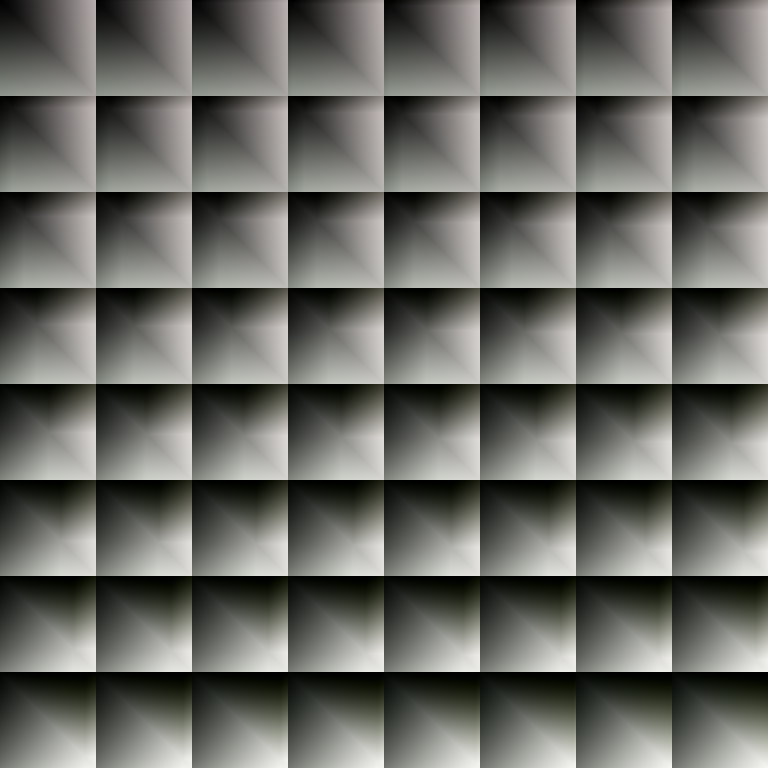
Write a Shadertoy shader that draws this pattern.

```glsl
#define TILES 8.0
#define RED vec3(0.68, 0.65, 0.65)
#define YELLOW vec3(0.63, 0.62, 0.61)
#define GREEN vec3(0.55, 0.57, 0.54)
#define CYAN vec3(0.45, 0.46, 0.44)
#define BLUE vec3(0.00, 0.02, 0.00)
#define MAGENTA vec3(-0.08, -0.05, -0.14)
#define WHITE vec3(0.94, 0.94, 0.92)
#define CONTRAST 0.5
#define SAMPLES 2

// Weighted grey conversion: each hue sector has its own faintly tinted weight.
vec3 tintedGrey(vec3 c) {
    float high = max(c.r, max(c.g, c.b));
    float low = min(c.r, min(c.g, c.b));
    float middle = c.r + c.g + c.b - high - low;

    vec3 primary = high == c.r ? RED : (high == c.g ? GREEN : BLUE);
    vec3 secondary = low == c.b ? YELLOW : (low == c.r ? CYAN : MAGENTA);

    vec3 grey = low * WHITE + (middle - low) * secondary + (high - middle) * primary;
    grey = clamp(grey, 0.0, 1.0);
    return mix(grey, smoothstep(0.0, 1.0, grey), CONTRAST);
}

// Colour cube cut into tiles: red runs right, green runs down,
// and blue rises from one tile to the next.
vec3 cubeSlice(vec2 uv) {
    vec2 grid = vec2(uv.x, 1.0 - uv.y) * TILES;
    vec2 tile = clamp(floor(grid), 0.0, TILES - 1.0);
    float blue = (tile.y * TILES + tile.x) / (TILES * TILES - 1.0);
    return vec3(clamp(grid - tile, 0.0, 1.0), blue);
}

void mainImage(out vec4 fragColor, in vec2 fragCoord) {
    // Supersampling smooths tile seams that fall inside a pixel.
    vec3 total = vec3(0.0);
    for (int y = 0; y < SAMPLES; y++) {
        for (int x = 0; x < SAMPLES; x++) {
            vec2 offset = (vec2(x, y) + 0.5) / float(SAMPLES) - 0.5;
            total += tintedGrey(cubeSlice((fragCoord + offset) / iResolution.xy));
        }
    }
    fragColor = vec4(total / float(SAMPLES * SAMPLES), 1.0);
}
```
